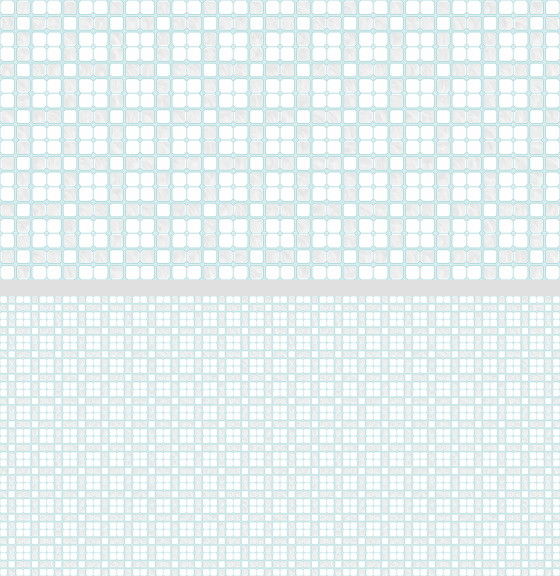
Top: one tile. Bottom: repeated 2 by 2.
Give the GLSL for this pattern, as a WebGL 2 fragment shader.

```glsl
#version 300 es
precision highp float;
// Porcelain mosaic: octagonal tiles, white or brushed grey, in teal tracery.
// Every three cells form one repeat whose grey tiles make a hollow cross.
// Joints are distance bands, their crossings small diamonds with a flower.
#define REPEATS vec2(12.0, 6.0)
#define BOLD_JOINT 0.058
#define FINE_JOINT 0.016
#define LINE_HALF 0.025
#define DIAMOND 0.225
#define DISC_HALF 0.385
#define DISC_ROUND 0.17
#define BRUSH_DEPTH 0.075

uniform vec2 u_resolution;
out vec4 outColor;

const vec3 WHITE = vec3(0.996, 0.997, 0.997);
const vec3 GREY = vec3(0.918, 0.919, 0.920);
const vec3 PALE_TEAL = vec3(0.875, 0.940, 0.940);
const vec3 TEAL = vec3(0.640, 0.835, 0.845);

float hash(vec2 p) {
  return fract(sin(dot(p, vec2(127.1, 311.7))) * 43758.5453);
}

float noise(vec2 p) {
  vec2 i = floor(p), f = fract(p);
  f = f * f * (3.0 - 2.0 * f);
  return mix(mix(hash(i), hash(i + vec2(1, 0)), f.x),
             mix(hash(i + vec2(0, 1)), hash(i + vec2(1, 1)), f.x), f.y);
}

// Area coverage of a shape and of a stroke along its edge
float fill(float d, float px) {
  return clamp(0.5 - d / px, 0.0, 1.0);
}

float stroke(float d, float halfWidth, float px) {
  return fill(d - halfWidth, px) - fill(d + halfWidth, px);
}

float roundedBox(vec2 p, float halfSize, float radius) {
  vec2 q = abs(p) - halfSize + radius;
  return length(max(q, 0.0)) + min(max(q.x, q.y), 0.0) - radius;
}

// Brushed glaze: curved streaks, turned differently in every tile
float brushed(vec2 p, vec2 id) {
  float turn = 0.5 + 1.1 * hash(id + 3.7);
  vec2 q = mat2(cos(turn), sin(turn), -sin(turn), cos(turn)) * p;
  q.y += 0.6 * q.x * q.x;
  vec2 seed = 17.0 * vec2(hash(id), hash(id + 9.2));
  return 0.6 * noise(q * vec2(2.5, 8.0) + seed)
       + 0.4 * noise(q * vec2(6.0, 17.0) + seed) - 0.5;
}

void main() {
  vec2 cells = 3.0 * REPEATS;
  vec2 p = gl_FragCoord.xy / u_resolution * cells;
  float px = max(cells.x / u_resolution.x, cells.y / u_resolution.y);
  vec2 id = mod(floor(p), cells);
  vec2 local = fract(p) - 0.5;

  // Grey tiles: middle column or middle row of a repeat, but not both
  vec2 middle = 1.0 - step(0.5, abs(mod(id, 3.0) - 1.0));
  float isGrey = abs(middle.x - middle.y);
  vec3 color = WHITE;
  float disc = roundedBox(local, DISC_HALF, DISC_ROUND);
  float sheen = 0.03 * (0.3 - local.y) * smoothstep(-0.3, 0.3, local.x + 0.2);
  vec3 glaze = GREY + BRUSH_DEPTH * brushed(local, id) + sheen;
  color = mix(color, glaze, isGrey * fill(disc, px));
  color -= 0.04 * isGrey * stroke(disc, 0.015, px);

  // Joints: fine on the border of a repeat, bold around its middle
  vec2 joint = floor(p + 0.5);
  vec2 offset = p - joint;
  vec2 isBold = step(0.5, mod(joint, 3.0));
  vec2 band = abs(offset) - mix(vec2(FINE_JOINT), vec2(BOLD_JOINT), isBold);
  float anyBold = max(isBold.x, isBold.y);
  float reach = DIAMOND * mix(0.82, 1.0, anyBold);
  float diamond = (abs(offset.x) + abs(offset.y) - reach) * 0.7071;
  float line = min(band.x, band.y);
  float frame = min(line, diamond);

  // Fine joints are fainter than bold ones and crossings
  float lineBold = band.x < band.y ? isBold.x : isBold.y;
  float strength = diamond < line ? mix(0.8, 1.0, anyBold)
                                  : mix(0.62, 1.0, lineBold);
  color = mix(color, PALE_TEAL, strength * fill(frame, px));
  color = mix(color, TEAL, strength * stroke(frame, LINE_HALF, px));

  // Four-petal flower within each diamond
  float radius = length(offset);
  float angle = atan(offset.y, offset.x + 1e-5);
  float petals = radius - 0.105 * (0.6 + 0.4 * cos(4.0 * angle));
  float flower = stroke(petals, 0.014, px) * fill(diamond, px);
  color = mix(color, TEAL, 0.65 * strength * flower);

  outColor = vec4(clamp(color, 0.0, 1.0), 1.0);
}
```
